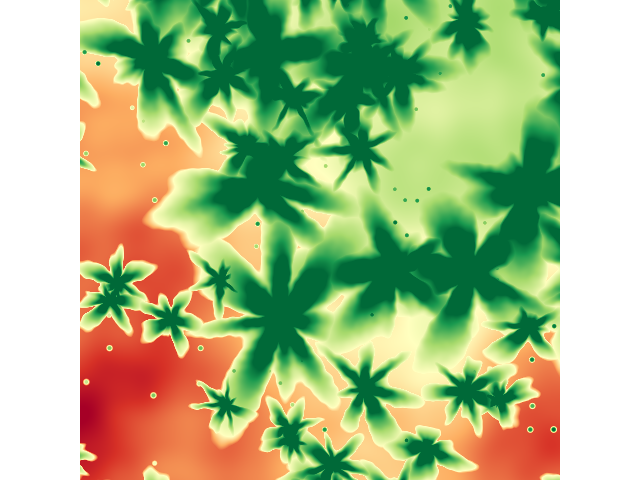
Reproduce this background procedurally as a WebGL 1 fragment shader.

```glsl
precision highp float;

uniform vec2 u_resolution;

vec2 hash2(vec2 p) {
    p = vec2(dot(p, vec2(127.1, 311.7)), dot(p, vec2(269.5, 183.3)));
    return fract(sin(p) * 43758.5);
}

float gradientDot(vec2 cell, vec2 offset) {
    return dot(hash2(cell) * 2.0 - 1.0, offset);
}

float gradientNoise(vec2 p) {
    vec2 i = floor(p), f = fract(p);
    vec2 u = f * f * f * (f * (f * 6.0 - 15.0) + 10.0);
    vec2 e = vec2(1.0, 0.0);
    return mix(mix(gradientDot(i, f), gradientDot(i + e, f - e), u.x),
               mix(gradientDot(i + e.yx, f - e.yx), gradientDot(i + 1.0, f - 1.0), u.x), u.y);
}

// Broad terrain: low at the left and lower right, high towards the top right.
float terrain(vec2 p) {
    float rise = smoothstep(0.0, 1.0, dot(p, vec2(0.8, 0.5)));
    float hollow = smoothstep(0.38, 0.0, distance(p, vec2(1.0, 0.12)));
    return 0.1 + 0.52 * rise - 0.5 * hollow
         + 0.22 * gradientNoise(p * 4.0 + 3.7) + 0.07 * gradientNoise(p * 11.0);
}

// Leafy fans, one per occupied cell; lobes are long on one side and short on the other.
float leafFans(vec2 p, float cells, float density, float smallest, float seed) {
    float height = 0.0;
    for (int y = -1; y <= 1; y++) {
        for (int x = -1; x <= 1; x++) {
            vec2 cell = floor(p * cells) + vec2(float(x), float(y));
            vec2 pick = hash2(cell + seed);
            if (pick.x > density) continue;
            vec2 centre = (cell + 0.2 + 0.6 * hash2(cell + seed + 17.0)) / cells;
            vec2 d = p - centre;
            float r = length(d);
            vec2 dir = d / max(r, 0.0001);
            float wobble = gradientNoise(dir * 1.6 + pick * 37.0);
            float count = floor(4.0 + 4.0 * pick.y);
            float lobe = 0.5 + 0.5 * cos(count * atan(dir.y, dir.x + 0.00001) + 5.0 * wobble + 40.0 * pick.x);
            float side = smoothstep(-0.4, 0.4, gradientNoise(dir * 0.8 + pick * 53.0));
            float size = mix(smallest, 1.1, smoothstep(0.25, 0.5, terrain(centre))) / cells;
            float reach = size * (0.24 + 0.76 * lobe * mix(0.3, 1.0, side) + 0.2 * side);
            float t = 1.0 - r / reach;
            height = max(height, 0.5 + min(3.0 * t, 0.6 * t + 0.5 * t * t));
        }
    }
    return height;
}

// Sparse specks, gathered into loose patches.
float specks(vec2 p) {
    vec2 cell = floor(p * 42.0);
    vec2 pick = hash2(cell + 91.0);
    float chance = 0.035 + 0.14 * smoothstep(0.1, 0.35, gradientNoise(cell / 6.0));
    float d = length(fract(p * 42.0) - 0.4 - 0.2 * hash2(cell + 5.0));
    return step(pick.x, chance) * mix(0.5, 1.0, pick.y) * smoothstep(0.4, 0.1, d);
}

float ramp(float from, float to, float v) {
    return clamp((v - from) / (to - from), 0.0, 1.0);
}

// Diverging palette: crimson, orange, cream, leaf green, deep green.
vec3 palette(float v) {
    vec3 c = mix(vec3(0.65, 0.0, 0.15), vec3(0.84, 0.19, 0.15), ramp(0.0, 0.1, v));
    c = mix(c, vec3(0.99, 0.68, 0.38), ramp(0.1, 0.3, v));
    c = mix(c, vec3(1.0, 1.0, 0.75), ramp(0.3, 0.5, v));
    c = mix(c, vec3(0.65, 0.85, 0.42), ramp(0.5, 0.7, v));
    c = mix(c, vec3(0.1, 0.6, 0.31), ramp(0.7, 0.9, v));
    return mix(c, vec3(0.0, 0.41, 0.22), ramp(0.9, 1.0, v));
}

void main() {
    vec2 p = (gl_FragCoord.xy - 0.5 * u_resolution) / u_resolution.y + 0.5;

    // Slightly ragged outlines
    vec2 q = p + 0.006 * vec2(gradientNoise(p * 50.0), gradientNoise(p * 50.0 + 31.0));

    float height = terrain(p);
    height = max(height, leafFans(q, 4.0, 0.8, 0.3, 2.0));
    height = max(height, leafFans(q, 8.0, 0.45, 0.65, 60.0));
    height = max(height, specks(p));

    // Square panel between white margins
    float pixel = 1.0 / u_resolution.y;
    float panel = smoothstep(0.5 * pixel, -0.5 * pixel, abs(p.x - 0.5) - 0.5);
    gl_FragColor = vec4(mix(vec3(1.0), palette(height), panel), 1.0);
}
```
